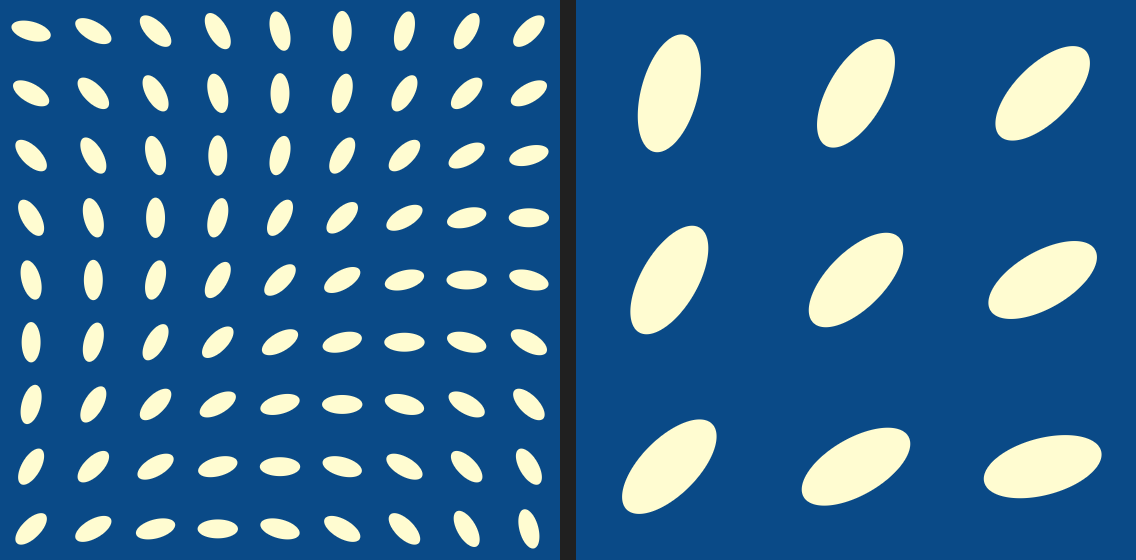
Left: the whole. Right: its middle third, enlarged.
This pattern is drawn by a Shadertoy shader. Its source:

```glsl
// Grid of cream ellipses on blue, each turned a fixed step from its neighbours.

const float CELLS = 9.0;                      // repeats across and down
const vec2  SEMI_AXES = vec2(0.324, 0.152);   // ellipse half sizes, in cells
const float BASE_ANGLE = radians(45.0);       // tilt along the rising diagonal
const float ANGLE_STEP = radians(15.0);       // turn per cell
const vec3  BLUE  = vec3(0.04, 0.29, 0.53);
const vec3  CREAM = vec3(1.00, 0.99, 0.82);

mat2 rotation(float angle) {
    float c = cos(angle), s = sin(angle);
    return mat2(c, -s, s, c);
}

// Approximate signed distance: implicit value over gradient length
float ellipseDistance(vec2 p, vec2 axes) {
    float k = length(p / axes);
    float slope = length(p / (axes * axes));
    return k * (k - 1.0) / max(slope, 1e-4);
}

void mainImage(out vec4 fragColor, in vec2 fragCoord) {
    float cellsPerPixel = CELLS / iResolution.y;
    vec2 grid = fragCoord * cellsPerPixel;
    vec2 cell = floor(grid);
    vec2 local = fract(grid) - 0.5;

    // Clockwise to the right, counter-clockwise upwards
    float angle = BASE_ANGLE + ANGLE_STEP * (cell.y - cell.x);
    vec2 p = rotation(angle) * local;

    // One-pixel soft edge; the cell centre is always inside
    float d = ellipseDistance(p, SEMI_AXES);
    float inside = length(p / SEMI_AXES) < 0.5
        ? 1.0
        : clamp(0.5 - d / cellsPerPixel, 0.0, 1.0);

    fragColor = vec4(mix(BLUE, CREAM, inside), 1.0);
}
```
